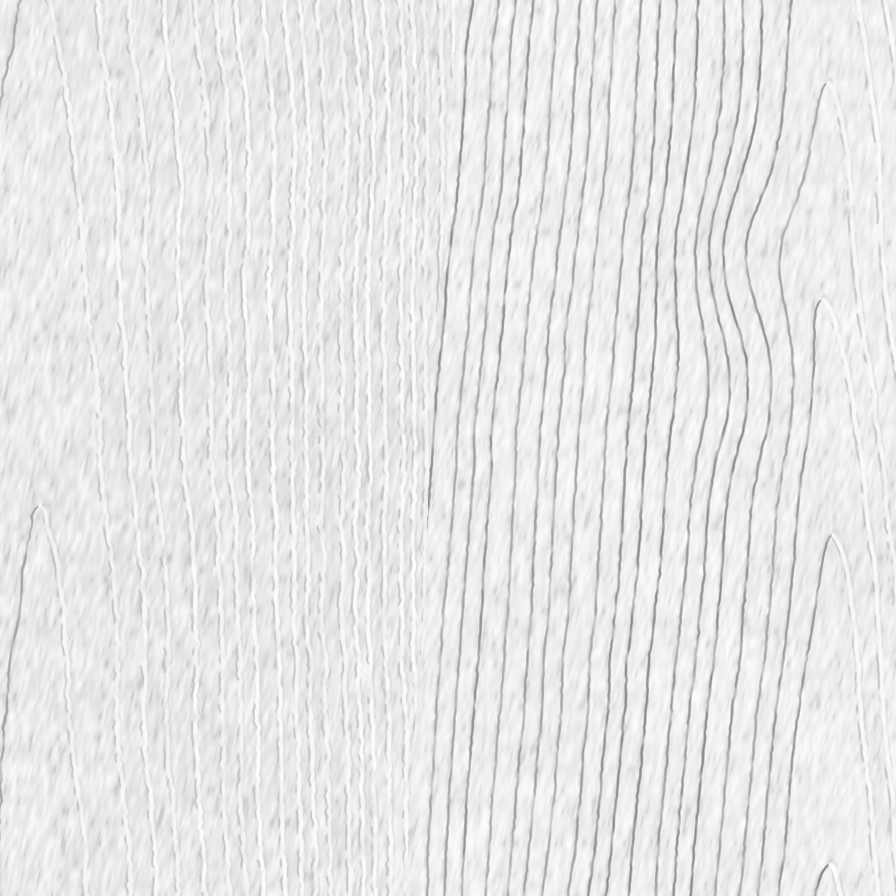
Give the GLSL for this texture, as a WebGL 1 fragment shader.

```glsl
precision highp float;
// White embossed wood: two flat-sawn boards of growth rings meet at a seam.
// Each ring is a level line of a cathedral-arch field, lit from one side, so
// slopes facing the light turn white and the others become grey grooves.
uniform vec2 u_resolution;

const vec3 WARM_WHITE = vec3(1.0, 0.998, 0.992);
const float RIDGE_TONE = 0.99;
const float GROOVE_TONE = 0.54;
const float SHADOW_TONE = 0.74;

float hash(vec2 p) {
  return fract(sin(dot(p, vec2(127.1, 311.7))) * 43758.5453);
}

float noise(vec2 p) {
  vec2 i = floor(p);
  vec2 f = fract(p);
  f = f * f * (3.0 - 2.0 * f);
  float low = mix(hash(i), hash(i + vec2(1.0, 0.0)), f.x);
  float high = mix(hash(i + vec2(0.0, 1.0)), hash(i + vec2(1.0, 1.0)), f.x);
  return mix(low, high, f.y);
}

// Noise centred on zero, in -1..1
float signedNoise(vec2 p) {
  return 2.0 * noise(p) - 1.0;
}

float bell(float x, float centre, float width) {
  float t = (x - centre) / width;
  return exp(-t * t);
}

float seamX(float y) {
  return 0.455 + 0.055 * y + 0.004 * signedNoise(vec2(3.0, y * 6.0));
}

// Slow sideways drift of the rings
float drift(vec2 p) {
  return 0.007 * signedNoise(p * vec2(5.0, 6.0))
       + 0.002 * signedNoise(p * vec2(11.0, 19.0) + 7.0);
}

// Left board: rings widen towards the arch near the left edge
float leftRings(vec2 p) {
  float dx = p.x - 0.04 + drift(p);
  float d = sqrt(dx * dx + 0.0006);
  d += 0.09 * p.y * exp(-6.0 * d);
  return 17.0 * d + 60.0 * d * d + 0.2;
}

// Right board: even rings that lean, with a bulge beside the arches
float rightRings(vec2 p) {
  float bulge = 0.015 * bell(p.y, 0.57, 0.08) - 0.03 * bell(p.y, 0.72, 0.09);
  float dx = p.x - 0.925 - bulge * bell(p.x, 0.83, 0.07) + drift(p + 4.0);
  return (sqrt(dx * dx + 0.0009) + 0.08 * p.y) / 0.0235;
}

float rings(vec2 p, float right) {
  float n = right > 0.5 ? rightRings(p) : leftRings(p);
  return n + 0.15 * sin(1.7 * n);
}

// Soft-edged stripe around zero
float stripe(float d, float halfWidth, float blur) {
  return 1.0 - smoothstep(halfWidth - blur, halfWidth + blur, abs(d));
}

// Fine slanted pores
float fibre(vec2 p) {
  float slanted = p.x - 0.2 * p.y;
  return 0.7 * signedNoise(vec2(slanted * 330.0, p.y * 85.0))
       + 0.5 * signedNoise(vec2(slanted * 210.0, p.y * 50.0) + 31.0);
}

float woodTone(vec2 p, float seamOffset) {
  float rightness = smoothstep(-0.03, 0.02, seamOffset);
  float tone = mix(0.911, 0.938, rightness);
  tone += 0.012 * bell(p.x, 0.0, 0.12);
  tone += 0.009 * signedNoise(p * vec2(5.0, 4.0) + 12.0);
  tone -= 0.02 * bell(p.x, 0.94, 0.09) * bell(p.y, 0.36, 0.1);
  float grain = fibre(p);
  tone += mix(0.062, 0.05, rightness) * grain;
  return tone - 0.05 * smoothstep(0.5, 1.0, -grain);
}

void main() {
  vec2 p = gl_FragCoord.xy / u_resolution;
  float blur = max(0.0011, 0.6 / u_resolution.y);
  float seamOffset = p.x - seamX(p.y);
  float right = step(0.0, seamOffset);

  // Ring field, its slope and the ragged distance to the nearest ring
  float e = 0.002;
  float n = rings(p, right);
  vec2 slope = vec2(rings(p + vec2(e, 0.0), right) - n,
                    rings(p + vec2(0.0, e), right) - n) / e;
  float steepness = max(length(slope), 2.0);
  float jag = 0.6 * signedNoise(p * vec2(45.0, 75.0))
            + 0.6 * signedNoise(p * vec2(90.0, 170.0) + 3.0);
  float d = (fract(n) - 0.5) / steepness + mix(0.0019, 0.001, right) * jag;

  // Light from the side, with strength that breaks up along each ring
  float facing = slope.x / steepness;
  float lit = smoothstep(-0.3, 0.4, facing);
  float shaded = 1.0 - smoothstep(-0.4, 0.3, facing);
  float breaks = smoothstep(0.05, 0.65, noise(p * vec2(60.0, 75.0) + 9.0));
  float strength = 0.65 + 0.35 * hash(vec2(floor(n), right + 5.0));
  strength *= mix(0.5, 1.0, breaks);
  float flecks = smoothstep(0.3, 0.75, noise(p * vec2(90.0, 110.0) + 17.0));

  // Wood, then ridge with flecked shadows, then groove with its soft flank
  float tone = woodTone(p, seamOffset);
  tone = mix(tone, SHADOW_TONE, stripe(d + 0.0034, 0.0014, blur) * lit * flecks * 0.75);
  tone = mix(tone, SHADOW_TONE, stripe(d - 0.0034, 0.001, blur) * lit * (1.0 - flecks) * 0.3);
  tone = mix(tone, RIDGE_TONE, stripe(d, 0.002, blur) * lit * strength);
  tone = mix(tone, 0.83, stripe(d - 0.0022, 0.0018, 0.0016) * shaded * flecks * 0.6);
  tone = mix(tone, GROOVE_TONE, stripe(d, 0.0014, blur) * shaded * strength);
  gl_FragColor = vec4(clamp(tone, 0.0, 1.0) * WARM_WHITE, 1.0);
}
```
